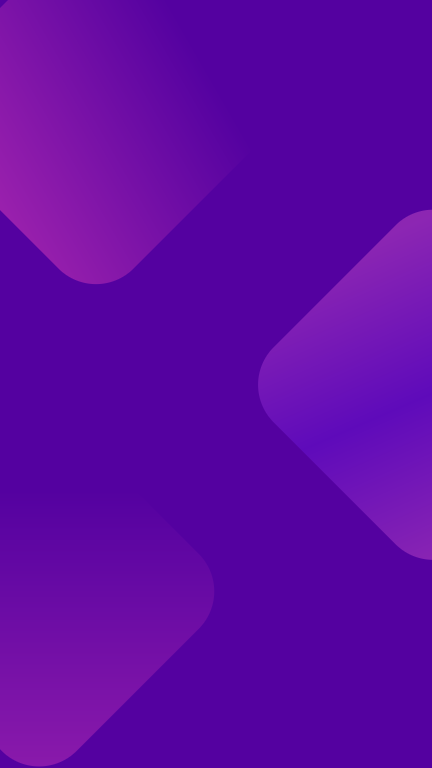
A WebGL 1 fragment shader for this background:

```glsl
precision highp float;

uniform vec2 u_resolution;

// Signed distance to a rounded square standing on its corner
float roundedDiamond(vec2 d) {
    const float halfSide = 0.1814;
    const float radius = 0.069;
    vec2 turned = vec2(d.x + d.y, d.y - d.x) * 0.70711;
    vec2 q = abs(turned) - halfSide + radius;
    return length(max(q, 0.0)) + min(max(q.x, q.y), 0.0) - radius;
}

float coverage(vec2 d) {
    float pixel = 1.0 / u_resolution.y;
    return clamp(0.5 - roundedDiamond(d) / pixel, 0.0, 1.0);
}

void main() {
    // Coordinates in canvas heights
    vec2 p = gl_FragCoord.xy / u_resolution.y;
    vec3 violet = vec3(0.33, 0.005, 0.628);
    vec3 color = violet;

    // Upper left diamond, fading out toward the upper right
    vec2 d = p - vec2(0.125, 0.858);
    float fade = clamp((0.15 - dot(d, vec2(0.87, 0.5))) / 0.332, 0.0, 1.0);
    color = mix(color, mix(violet, vec3(0.61, 0.13, 0.68), fade), coverage(d));

    // Right diamond, with a deep band between two lighter ends
    d = p - vec2(0.564, 0.499);
    float band = clamp(abs(dot(d, vec2(0.4, -0.92)) - 0.01) / 0.215, 0.0, 1.0);
    vec3 bandColor = mix(vec3(0.37, 0.04, 0.73), vec3(0.55, 0.15, 0.70), band);
    color = mix(color, bandColor, coverage(d));

    // Lower left diamond, fading out upward
    d = p - vec2(0.051, 0.230);
    fade = clamp((0.13 - d.y) / 0.36, 0.0, 1.0);
    color = mix(color, mix(violet, vec3(0.54, 0.10, 0.67), fade), coverage(d));

    gl_FragColor = vec4(color, 1.0);
}
```
